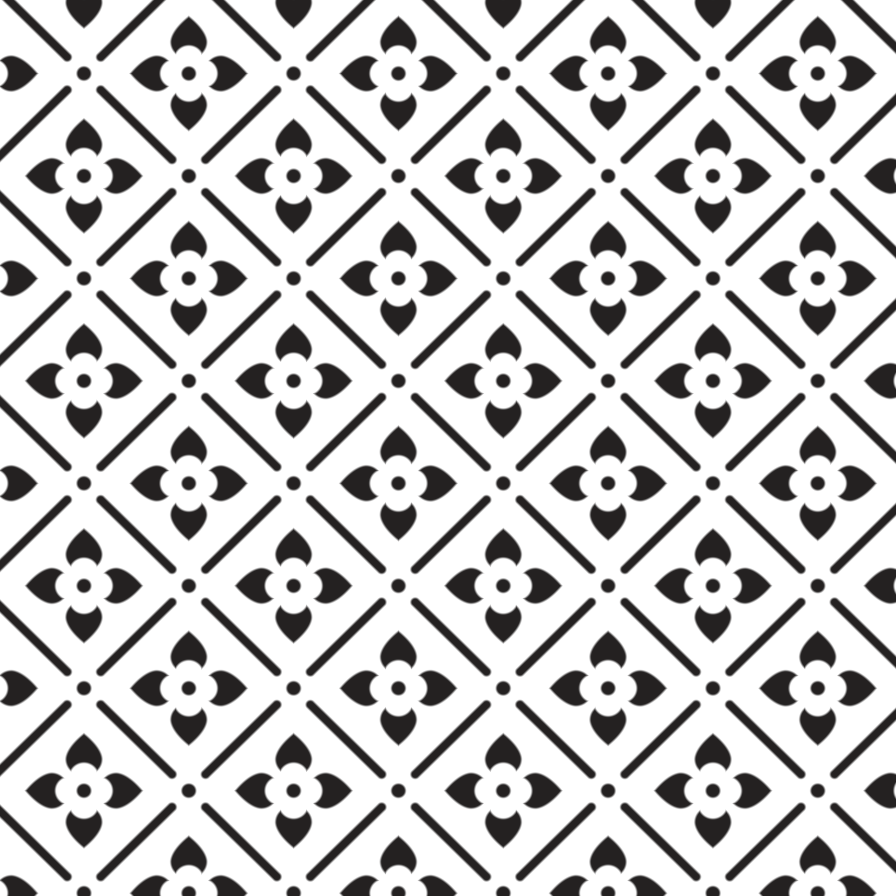
A three.js fragment shader for this pattern:

```glsl
varying vec2 vUv;

const vec3 PAPER = vec3(1.0);
const vec3 INK = vec3(0.14, 0.13, 0.13);
const vec2 PERIOD = vec2(0.2340, 0.2287);
const vec2 FLOWER_ORIGIN = vec2(0.0937, 0.8036);
const float EDGE = 0.0075;
const float DIAGONAL = 0.70711;

// Pointed petal along +x, rounded at its base and notched by a circle
float petal(vec2 p, float belly, float tip, float halfWidth) {
  float along = p.x - belly;
  float side = abs(p.y);
  float reach = tip - belly;
  float t = max(along / reach, 0.0);
  float profile = halfWidth * (1.0 - pow(t, 1.75));
  float slope = 1.75 * halfWidth / reach * pow(t, 0.75);
  float point = (side - profile) / sqrt(1.0 + slope * slope);
  float base = (length(vec2(along / 0.08, side / halfWidth)) - 1.0) * halfWidth;
  float body = along > 0.0 ? point : base;
  float notch = 0.070 - length(p - vec2(0.067, 0.0));
  return max(body, notch);
}

// Round-ended bar on the diamond border, folded to one edge
float bar(vec2 folded, float halfLength, float radius) {
  vec2 d = vec2(folded.x - 0.5, max(folded.y - halfLength, 0.0));
  return length(d) * DIAGONAL - radius;
}

float dots(vec2 folded, float radius) {
  float nearest = min(length(folded), length(folded - 0.5));
  return nearest * DIAGONAL - radius;
}

vec2 largerFirst(vec2 p) {
  p = abs(p);
  return p.x > p.y ? p : p.yx;
}

void main() {
  // Diamond lattice with a flower at every integer point
  vec2 p = (vUv - FLOWER_ORIGIN) / PERIOD;
  vec2 lattice = vec2(p.x + p.y, p.x - p.y);
  vec2 cell = fract(lattice + 0.5) - 0.5;
  vec2 local = 0.5 * vec2(cell.x + cell.y, cell.x - cell.y);

  // Four-way symmetry for petals and borders
  vec2 folded = largerFirst(cell);
  float shape = petal(largerFirst(local), 0.154, 0.278, 0.086);
  shape = min(shape, bar(folded, 0.34, 0.0205));
  shape = min(shape, dots(folded, 0.0335));

  float ink = 1.0 - smoothstep(-EDGE, EDGE, shape);
  gl_FragColor = vec4(mix(PAPER, INK, ink), 1.0);
}
```
